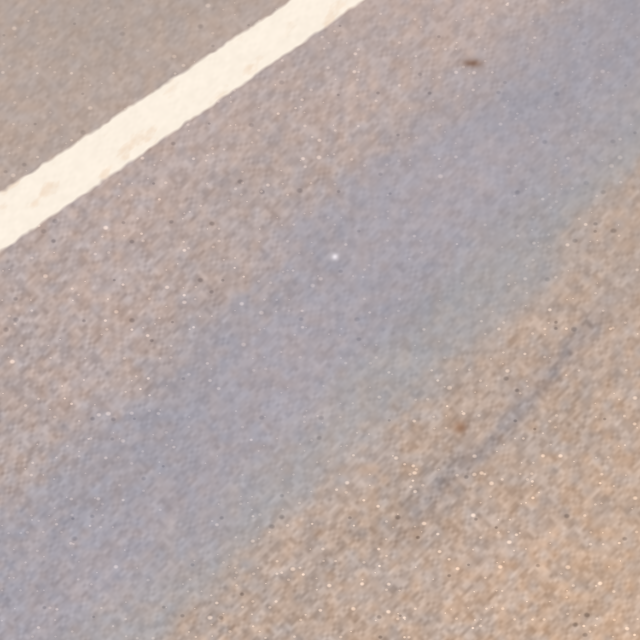
Write a Shadertoy shader that draws this texture.

```glsl
// Sunlit asphalt with a painted white line and a smooth bluish wheel track
float hash(vec2 p) {
    return fract(sin(dot(p, vec2(127.1, 311.7))) * 43758.5453);
}

float noise(vec2 p) {
    vec2 i = floor(p), f = fract(p);
    f = f * f * (3.0 - 2.0 * f);
    return mix(mix(hash(i), hash(i + vec2(1, 0)), f.x),
               mix(hash(i + vec2(0, 1)), hash(i + vec2(1, 1)), f.x), f.y);
}

float fbm(vec2 p) {
    float sum = 0.0, amp = 0.5;
    for (int i = 0; i < 4; i++) {
        sum += amp * noise(p);
        p = mat2(1.6, 1.2, -1.2, 1.6) * p + 7.3;
        amp *= 0.5;
    }
    return sum / 0.9375;
}

// Sparse round stones, one candidate per jittered cell
float flecks(vec2 uv, float cells, float density, float seed) {
    vec2 p = uv * cells, id = floor(p);
    vec2 center = 0.3 + 0.4 * vec2(hash(id + seed), hash(id + seed + 19.7));
    float radius = 0.12 + 0.2 * hash(id + seed + 41.3);
    float present = step(1.0 - density, hash(id + seed + 73.1));
    float d = length((fract(p) - center) * vec2(0.9, 1.1));
    return present * (1.0 - smoothstep(radius * 0.3, radius + 0.08, d));
}

float spot(vec2 uv, vec2 center, vec2 size) {
    return exp(-dot((uv - center) / size, (uv - center) / size));
}

void mainImage(out vec4 fragColor, in vec2 fragCoord) {
    vec2 uv = fragCoord / iResolution.xy;
    vec2 along = vec2(uv.x + uv.y, uv.y - uv.x) * 0.7071;

    // Heights above the borders of the track, roughened by noise
    float wobble = (fbm(along * vec2(9.0, 16.0)) - 0.5) * 0.13;
    float aboveTrack = uv.y - (0.2 + 0.9 * uv.x) + wobble;
    float belowTrack = uv.x - 0.27 - uv.y + wobble;
    float upper = smoothstep(-0.06, 0.08, aboveTrack);
    float lower = smoothstep(-0.06, 0.08, belowTrack);
    float track = (1.0 - upper) * (1.0 - lower);

    // Broad colours of the road
    vec3 color = vec3(0.665, 0.638, 0.662);
    float greyRim = smoothstep(-0.2, -0.04, belowTrack);
    color = mix(color, vec3(0.675, 0.65, 0.64), greyRim * 0.75);
    color = mix(color, vec3(0.72, 0.655, 0.635), upper);
    color = mix(color, vec3(0.735, 0.655, 0.605), lower);
    color = mix(color, vec3(0.785, 0.675, 0.59),
                lower * smoothstep(0.1, 0.75, belowTrack));
    float beyondLine = smoothstep(0.0, 0.02, uv.y - 0.68 - 0.67 * uv.x);
    color = mix(color, vec3(0.71, 0.645, 0.61), beyondLine);
    color += (fbm(along * vec2(5.0, 10.0) + 3.0) - 0.5) * vec3(0.06, 0.04, 0.03);

    // Dark streak in the warm shoulder
    float streak = exp(-pow((uv.x - uv.y - 0.45 + wobble * 0.4) / 0.028, 2.0));
    streak *= smoothstep(0.55, 0.7, uv.x) * (1.0 - smoothstep(0.9, 1.0, uv.x));
    color -= streak * vec3(0.075, 0.05, 0.02);

    // Grain, coarser towards the near edge
    float rough = mix(1.0, 0.6, track) * mix(1.15, 0.65, uv.y);
    rough *= mix(1.0, 0.75, beyondLine);
    float coarse = noise(along * vec2(75.0, 115.0)) - 0.5;
    float fine = noise(along * vec2(150.0, 210.0) + 31.0) - 0.5;
    float tint = noise(uv * 60.0 + 57.0) - 0.5;
    color += rough * (coarse * 0.09 + fine * 0.1);
    color += rough * tint * vec3(0.04, 0.0, -0.04);

    // Pale and dark stones
    float pale = flecks(uv, 75.0, 0.05, 3.0) + 0.6 * flecks(uv, 110.0, 0.08, 11.0);
    float dark = flecks(uv + 0.37, 65.0, 0.05, 23.0);
    color += pale * rough * vec3(0.19, 0.17, 0.15);
    color -= dark * rough * vec3(0.13, 0.12, 0.11);
    color -= spot(uv, vec2(0.738, 0.901), vec2(0.014, 0.006)) * vec3(0.14, 0.2, 0.25);
    color -= spot(uv, vec2(0.72, 0.332), vec2(0.011, 0.01)) * vec3(0.16, 0.2, 0.22);
    color += spot(uv, vec2(0.523, 0.599), vec2(0.005)) * 0.25;

    // Painted line with slightly worn borders
    float wear = (noise(uv * 90.0) - 0.5) * 0.005;
    float top = 0.698 + 0.662 * uv.x - uv.y + wear;
    float bottom = uv.y - 0.607 - 0.691 * uv.x + wear;
    float paint = smoothstep(-0.004, 0.004, min(top, bottom));
    vec3 paintColor = vec3(0.99, 0.945, 0.885) + (coarse + fine) * 0.018;
    paintColor -= smoothstep(0.62, 0.85, fbm(along * vec2(25.0, 45.0))) * vec3(0.03, 0.06, 0.08);
    color = mix(color, paintColor, paint);

    fragColor = vec4(clamp(color, 0.0, 1.0), 1.0);
}
```
